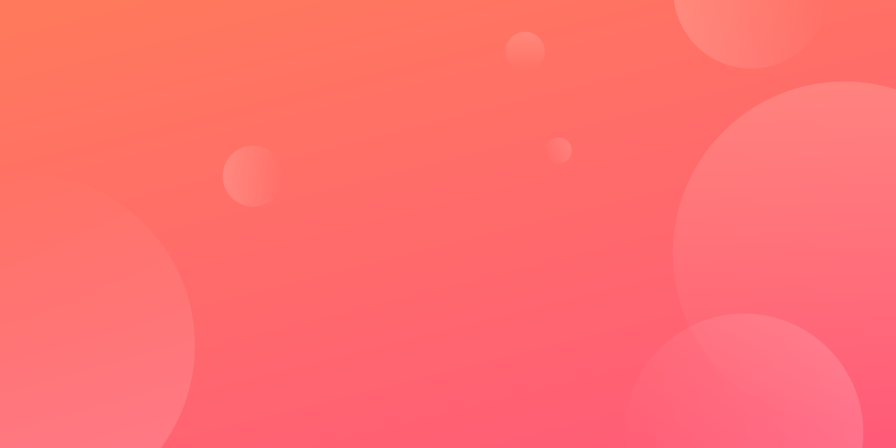
Write a Shadertoy shader that draws this background.

```glsl
// Soft coral backdrop: a tilted orange-to-pink gradient with translucent discs.
// Each disc is a smooth-edged circle of white whose opacity fades along one
// direction, so one side shows clearly and the other melts away.

// Positions are in canvas heights, with the origin at the lower left.
vec3 addBubble(vec3 base, vec2 p, vec2 center, float radius, vec2 brightSide, float opacity) {
    vec2 offset = p - center;
    float edge = 0.75 / iResolution.y;
    float disc = 1.0 - smoothstep(-edge, edge, length(offset) - radius);
    float along = dot(offset, normalize(brightSide)) / radius;
    float fade = clamp(0.5 + 0.5 * along, 0.0, 1.0);
    return mix(base, vec3(1.0), disc * fade * opacity);
}

void mainImage(out vec4 fragColor, in vec2 fragCoord) {
    vec2 p = fragCoord / iResolution.y;

    // Background gradient, running down and slightly to the right
    float slope = (1.0 - p.y + 0.25 * p.x) / 1.5;
    vec3 color = mix(vec3(1.0, 0.48, 0.36), vec3(1.0, 0.355, 0.475), slope);

    // Large discs at the sides
    color = addBubble(color, p, vec2(0.052, 0.229), 0.383, vec2(0.3, -1.0), 0.15);
    color = addBubble(color, p, vec2(1.885, 0.435), 0.383, vec2(0.1, 1.0), 0.15);
    color = addBubble(color, p, vec2(1.661, 0.034), 0.266, vec2(1.0, 0.5), 0.14);
    color = addBubble(color, p, vec2(1.677, 1.021), 0.174, vec2(-1.0, -0.1), 0.16);

    // Small floating discs
    color = addBubble(color, p, vec2(1.172, 0.885), 0.044, vec2(0.0, 1.0), 0.15);
    color = addBubble(color, p, vec2(0.565, 0.607), 0.068, vec2(-1.0, 0.0), 0.17);
    color = addBubble(color, p, vec2(1.247, 0.664), 0.029, vec2(1.0, 0.4), 0.14);

    fragColor = vec4(color, 1.0);
}
```
